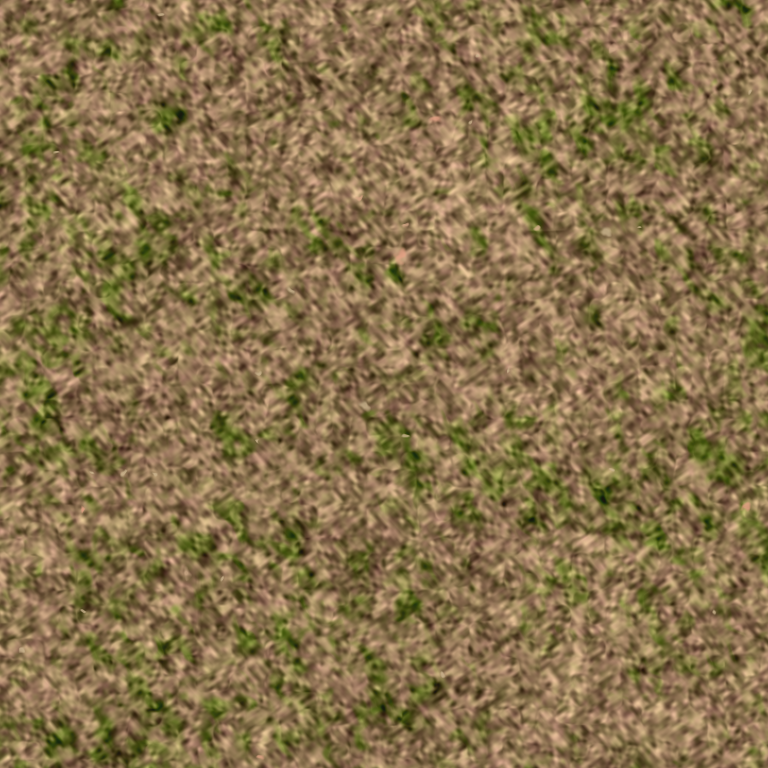
Reproduce this texture procedurally as a Shadertoy shader.

```glsl
float hash(vec2 cell) {
    uvec2 u = uvec2(ivec2(cell) + 4096) * uvec2(1597334677u, 3812015801u);
    uint h = (u.x ^ u.y) * 1597334677u;
    h = (h ^ (h >> 15)) * 2246822519u;
    return float((h ^ (h >> 13)) >> 8) / 16777216.0;
}

float noise(vec2 p) {
    vec2 i = floor(p), f = fract(p);
    f = f * f * (3.0 - 2.0 * f);
    return mix(mix(hash(i), hash(i + vec2(1, 0)), f.x),
               mix(hash(i + vec2(0, 1)), hash(i + vec2(1, 1)), f.x), f.y);
}

// Noise stretched along a direction given as an angle
float streak(vec2 p, float angle, float freq) {
    vec2 along = vec2(cos(angle), sin(angle));
    vec2 across = vec2(-along.y, along.x);
    return noise(vec2(dot(p, along) * 0.68, dot(p, across)) * freq + freq);
}

// Litter whose blades lie in one of two directions from place to place
float litter(vec2 p, float freq) {
    float turn = smoothstep(0.45, 0.65, noise(p * 45.0 + freq));
    return mix(streak(p, -0.85, freq), streak(p, 0.6, freq), turn) - 0.5;
}

// Coverage of small grass tufts, loosely gathered into patches
float tufts(vec2 p) {
    p += 0.012 * (vec2(noise(p * 70.0), noise(p * 70.0 + 70.0)) - 0.5);
    float cover = 0.46 * streak(p, -1.2, 42.0) + 0.38 * streak(p, -0.9, 95.0)
                + 0.21 * noise(p * 5.0 + 13.0) + 0.17 * noise(p * 14.0 + 31.0);
    return smoothstep(0.58, 1.0, cover);
}

// Sparse pale flakes: x is coverage, y is redness
vec2 flakes(vec2 p) {
    vec2 cell = floor(p * 22.0);
    float pick = hash(cell + 300.0);
    vec2 center = 0.3 + 0.4 * vec2(hash(cell + 500.0), hash(cell + 700.0));
    vec2 d = fract(p * 22.0) - center;
    float angle = 6.28 * hash(cell + 900.0);
    d = mat2(cos(angle), sin(angle), -sin(angle), cos(angle)) * d;
    d += 0.12 * (vec2(noise(p * 160.0), noise(p * 160.0 + 50.0)) - 0.5);
    float size = mix(0.08, 0.26, pow(hash(cell + 1100.0), 4.0));
    float shape = 1.0 - smoothstep(size * 0.3, size * 1.3, length(d * vec2(1.0, 1.5)));
    return vec2(shape * step(0.95, pick), hash(cell + 1300.0));
}

void mainImage(out vec4 fragColor, in vec2 fragCoord) {
    vec2 p = fragCoord / iResolution.y;

    float grass = tufts(p);
    float shadow = max(tufts(p + vec2(-0.007, 0.006)) - 0.6 * grass, 0.0);

    // Light and dark of the dry litter, from fine to broad
    float tone = 3.0 * litter(p, 185.0) + 2.2 * litter(p + 3.0, 112.0)
               + 0.9 * litter(p + 7.0, 48.0) + 0.35 * (noise(p * 8.0) - 0.5);
    // Slopes facing the upper left catch the sun
    tone += 1.2 * (litter(p, 80.0) - litter(p + vec2(-0.005, 0.004), 80.0));
    tone -= 1.2 * shadow + 0.35 * grass;

    vec3 color = vec3(0.572, 0.463, 0.336) + tone * vec3(0.133, 0.117, 0.102);

    // Faint green and pink tints, then the tufts themselves
    float tint = noise(p * 130.0 + 41.0) + 0.7 * noise(p * 55.0 + 17.0) - 0.85;
    color += tint * vec3(-0.035, 0.025, -0.04);
    color += grass * vec3(-0.135, 0.005, -0.15);

    vec2 flake = flakes(p);
    vec3 flakeColor = mix(vec3(0.80, 0.71, 0.56), vec3(0.90, 0.63, 0.52),
                          smoothstep(0.6, 0.9, flake.y));
    color = mix(color, flakeColor, 0.8 * flake.x);

    fragColor = vec4(clamp(color, vec3(0.09, 0.09, 0.05), vec3(1.0)), 1.0);
}
```
